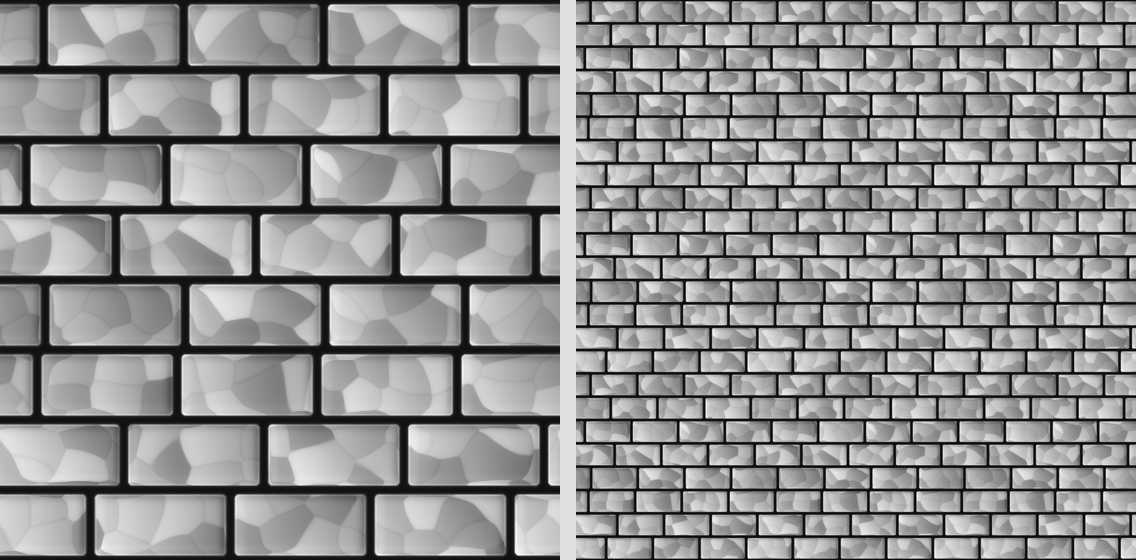
Left, the tile; right, the same tile 3 across and 3 down.
Write a Shadertoy shader that draws this pattern.

```glsl
// Running-bond wall of pale grey stone blocks with soft bevels and black joints.
// Each row is shifted by its own amount; each block carries its own mottling,
// made of rounded, shaded Voronoi facets seeded by the wrapped block index.

#define BRICKS 4.0          // blocks across
#define ROWS 8.0            // courses down
#define JOINT 0.0625        // half joint width, in row heights
#define CORNER 0.06         // corner radius, in row heights
#define BEVEL 0.20          // bevel width, in row heights
#define FACETS 1.55         // facets per row height
#define STONE 0.68          // mean stone tone
#define CONTRAST 0.30       // tone spread between facets
#define MORTAR 0.065        // joint tone

// Horizontal joint shift of each course, bottom to top, in block lengths
const float SHIFT[8] = float[8](0.646, 0.885, 0.266, 0.323, 0.828, 0.188, 0.745, 0.312);

vec3 hash3(vec2 p) {
    vec3 q = fract(vec3(p.xyx) * vec3(0.1031, 0.1030, 0.0973));
    q += dot(q, q.yxz + 33.33);
    return fract((q.xxy + q.yzz) * q.zyx);
}

float roundedBox(vec2 p, vec2 halfSize, float radius) {
    vec2 q = abs(p) - halfSize + radius;
    return length(max(q, 0.0)) + min(max(q.x, q.y), 0.0) - radius;
}

// Facet tone around zero: random level plus a slope across each facet
float facets(vec2 p, vec2 seed) {
    p += 0.10 * sin(p.yx * 2.7 + seed);
    vec2 cell = floor(p);
    float sharpSum = 0.0, sharpTone = 0.0, softSum = 0.0, softTone = 0.0;
    float near = 9.0, second = 9.0;
    for (int j = -2; j <= 2; j++)
    for (int i = -2; i <= 2; i++) {
        vec2 id = cell + vec2(i, j);
        vec3 h = hash3(id + seed * 7.0 + 40.0);
        vec2 delta = p - id - 0.1 - 0.8 * h.xy;
        // Unequal scales bend the borders into arcs
        float d = length(delta) * (0.8 + 0.4 * fract(h.z * 17.0));
        float tone = (h.z - 0.5) * CONTRAST - dot(delta, vec2(0.11, 0.05));
        float sharp = exp(-60.0 * d), soft = exp(-9.0 * d);
        sharpSum += sharp;
        sharpTone += sharp * tone;
        softSum += soft;
        softTone += soft * tone;
        second = min(second, max(near, d));
        near = min(near, d);
    }
    float crease = exp(-(second - near) * 22.0);
    return mix(softTone / softSum, sharpTone / sharpSum, 0.65) - 0.045 * crease;
}

void mainImage(out vec4 fragColor, in vec2 fragCoord) {
    vec2 uv = fragCoord / iResolution.xy;
    float pixel = ROWS / iResolution.y;

    // Block index and local position, with row height as the unit
    float row = mod(floor(uv.y * ROWS), ROWS);
    float along = uv.x * BRICKS - SHIFT[int(row)];
    vec2 id = vec2(mod(floor(along), BRICKS), row);
    float aspect = ROWS / BRICKS;
    vec2 p = vec2((fract(along) - 0.5) * aspect, fract(uv.y * ROWS) - 0.5);
    vec2 halfSize = vec2(0.5 * aspect, 0.5) - JOINT;
    float dist = roundedBox(p, halfSize, CORNER);

    // Bevel slope per axis, signed outward; it also bends the mottling
    vec2 slope = sign(p) * smoothstep(halfSize - BEVEL, halfSize, abs(p));
    vec2 seed = 5.0 * id + 11.0 * hash3(id + 3.0).xy;
    float stone = STONE + facets((p + 0.22 * slope * abs(slope)) * FACETS, seed);

    // Light from the left, shaded top and right, darker bevel, thin bright rim
    stone -= 0.07 * p.x;
    stone -= 0.06 * slope.x + 0.05 * slope.y;
    stone -= 0.07 * smoothstep(-0.13, 0.0, dist);
    stone += 0.09 * exp(-pow((dist + 0.018) / 0.010, 2.0));
    stone = clamp(stone, 0.30, 0.97);

    // Joint with a faint glow beside the stone
    float joint = MORTAR + 0.22 * exp(-max(dist, 0.0) / 0.013);
    float edge = max(pixel, 0.014);
    float tone = mix(stone, joint, smoothstep(-edge, edge, dist));
    fragColor = vec4(vec3(tone), 1.0);
}
```
